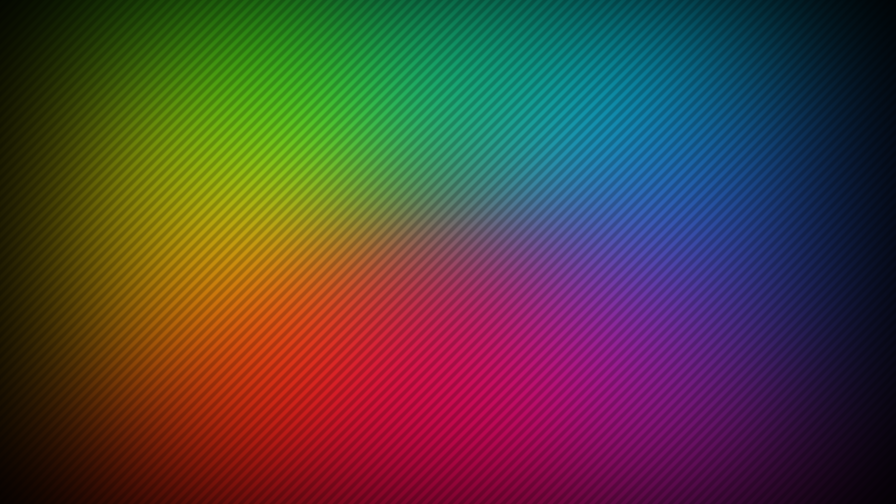
Reproduce this background procedurally as a Shadertoy shader.

```glsl
// Soft spectrum glow on black, with fine diagonal stripes and dark sides.

#define RING_CENTER vec2(0.01, 0.05)
#define RING_RADII vec2(0.50, 0.33)
#define BLEND_SHARPNESS 15.0
#define CORE_COLOR vec3(0.38, 0.37, 0.40)
#define CORE_WEIGHT 0.4
#define VIGNETTE_SIZE vec2(0.74, 0.57)
#define CORNER_DARKNESS 0.5
#define STRIPE_PERIOD 0.0208
#define STRIPE_DEPTH 0.21
#define GAIN 1.10

const float TAU = 6.2831853;
const int HUE_COUNT = 8;

// Hues around the ring, counterclockwise from the right.
const vec3 HUES[HUE_COUNT] = vec3[HUE_COUNT](
    vec3(0.14, 0.34, 0.80),  // blue
    vec3(0.01, 0.62, 0.71),  // cyan
    vec3(0.05, 0.69, 0.48),  // sea green
    vec3(0.19, 0.80, 0.08),  // green
    vec3(0.95, 0.85, 0.04),  // yellow
    vec3(0.84, 0.08, 0.05),  // red
    vec3(0.81, 0.01, 0.30),  // crimson
    vec3(0.65, 0.06, 0.55)   // magenta
);

float glowWeight(vec2 offset) {
    return exp(-BLEND_SHARPNESS * dot(offset, offset));
}

// Normalized Gaussian blend of a gray core and hues spaced evenly on an ellipse.
vec3 spectrumGlow(vec2 p) {
    p -= RING_CENTER;
    float total = CORE_WEIGHT * glowWeight(p);
    vec3 sum = total * CORE_COLOR;
    for (int i = 0; i < HUE_COUNT; i++) {
        float angle = TAU * float(i) / float(HUE_COUNT);
        float weight = glowWeight(p - RING_RADII * vec2(cos(angle), sin(angle)));
        sum += weight * HUES[i];
        total += weight;
    }
    return sum / total;
}

// Flat in the middle, steep toward the edges, darkest in the corners.
float vignette(vec2 p) {
    vec2 q = p / VIGNETTE_SIZE;
    q *= q;
    return exp(-dot(q, q) - CORNER_DARKNESS * q.x * q.y);
}

// Soft stripes rising to the right.
float stripeShade(vec2 p) {
    float wave = 0.5 + 0.5 * sin(TAU * (p.x - p.y) / STRIPE_PERIOD);
    return 1.0 - STRIPE_DEPTH * smoothstep(0.1, 0.9, wave);
}

void mainImage(out vec4 fragColor, in vec2 fragCoord) {
    vec2 p = (fragCoord - 0.5 * iResolution.xy) / iResolution.y;
    vec3 color = spectrumGlow(p) * vignette(p) * stripeShade(p) * GAIN;
    fragColor = vec4(color, 1.0);
}
```
